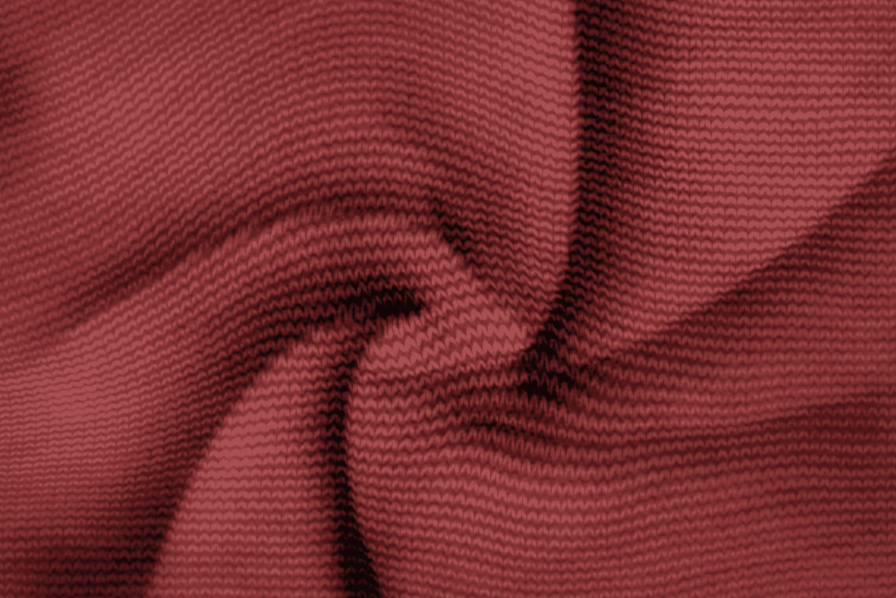
This texture is drawn by a Shadertoy shader. Its source:

```glsl
const float TAU = 6.2831853;

float hash(vec2 p) {
    p = fract(p * vec2(0.1031, 0.1137));
    p += dot(p, p.yx + 33.3);
    return fract((p.x + p.y) * p.x * 7.13);
}

float noise(vec2 p) {
    vec2 i = floor(p), f = fract(p);
    f = f * f * (3.0 - 2.0 * f);
    return mix(mix(hash(i), hash(i + vec2(1, 0)), f.x),
               mix(hash(i + vec2(0, 1)), hash(i + vec2(1, 1)), f.x), f.y);
}

float blob(vec2 p, vec2 center, vec2 radius) {
    vec2 d = (p - center) / radius;
    return exp(-dot(d, d));
}

vec2 bezier(vec2 a, vec2 b, vec2 c, float t) {
    return mix(mix(a, b, t), mix(b, c, t), t);
}

// Signed distance to a curve (positive on its left) and position along it
vec2 curveDistance(vec2 p, vec2 a, vec2 b, vec2 c) {
    const int STEPS = 22;
    float best = 1e5, side = 1.0, along = 0.0;
    vec2 start = a;
    for (int i = 1; i <= STEPS; i++) {
        vec2 end = bezier(a, b, c, float(i) / float(STEPS));
        vec2 e = end - start, w = p - start;
        float h = clamp(dot(w, e) / dot(e, e), 0.0, 1.0);
        float d = length(w - e * h);
        if (d < best) {
            best = d;
            side = e.x * w.y - e.y * w.x < 0.0 ? -1.0 : 1.0;
            along = (float(i - 1) + h) / float(STEPS);
        }
        start = end;
    }
    return vec2(best * side, along);
}

// Fold: soft shadow on the left of the curve, lit ridge on its right
float fold(vec2 p, vec2 a, vec2 b, vec2 c, float width, float depth) {
    vec2 k = curveDistance(p, a, b, c);
    float fade = smoothstep(0.0, 0.2, k.y) * (1.0 - smoothstep(0.82, 1.0, k.y));
    float reach = k.x > 0.0 ? width : 0.014;
    float shadow = exp(-k.x * k.x / (reach * reach));
    float rim = (k.x + 0.06) / 0.045;
    return fade * depth * (0.22 * exp(-rim * rim) - shadow);
}

float folds(vec2 p) {
    float s = 0.0;
    // Right side
    s += fold(p, vec2(0.94, 1.25), vec2(1.055, 0.42), vec2(0.82, 0.375), 0.095, 0.5);
    s += fold(p, vec2(1.65, 0.9), vec2(1.15, 0.31), vec2(0.69, 0.34), 0.09, 0.34);
    s += fold(p, vec2(1.6, 0.38), vec2(0.97, 0.15), vec2(0.69, 0.36), 0.07, 0.2);
    // Left arm and lower sweep
    s += fold(p, vec2(-0.05, 0.33), vec2(0.62, 0.88), vec2(0.83, 0.5), 0.055, 0.32);
    s += fold(p, vec2(0.2, -0.12), vec2(0.36, 0.54), vec2(0.74, 0.5), 0.1, 0.46);
    s += fold(p, vec2(0.69, -0.18), vec2(0.42, 0.46), vec2(0.75, 0.5), 0.05, 0.56);
    // Central knot
    s += fold(p, vec2(0.96, 0.44), vec2(0.78, 0.34), vec2(0.58, 0.37), 0.035, 0.26);
    s += fold(p, vec2(0.58, 0.83), vec2(0.83, 0.74), vec2(0.9, 0.4), 0.075, 0.18);
    s += fold(p, vec2(0.7, 0.72), vec2(0.76, 0.55), vec2(0.95, 0.39), 0.05, 0.26);
    return s;
}

float broadLight(vec2 p) {
    float s = 0.0;
    // Lit swells
    s += 0.26 * blob(p, vec2(0.16, 0.32), vec2(0.22, 0.13));
    s += 0.18 * blob(p, vec2(0.2, 0.8), vec2(0.25, 0.14));
    s += 0.15 * blob(p, vec2(0.85, 0.87), vec2(0.12, 0.18));
    s += 0.2 * blob(p, vec2(1.28, 0.78), vec2(0.2, 0.2));
    s += 0.16 * blob(p, vec2(0.85, 0.17), vec2(0.2, 0.1));
    s += 0.12 * blob(p, vec2(0.42, 0.2), vec2(0.12, 0.15));
    s += 0.1 * blob(p, vec2(1.08, 0.42), vec2(0.12, 0.08));
    // Hollows
    s -= 0.38 * blob(p, vec2(0.1, 0.02), vec2(0.13, 0.1));
    s -= 0.34 * blob(p, vec2(0.0, 0.83), vec2(0.07, 0.12));
    s -= 0.32 * blob(p, vec2(0.69, 0.485), vec2(0.035, 0.022));
    s -= 0.38 * blob(p, vec2(0.63, 0.03), vec2(0.06, 0.18));
    s -= 0.14 * blob(p, vec2(1.06, 0.98), vec2(0.08, 0.2));
    s -= 0.2 * blob(p, vec2(1.48, 0.2), vec2(0.2, 0.14));
    return s;
}

// Interlocked V loops; slope sets how steep the two strands are
float stitch(vec2 q, float slope) {
    float x = abs(fract(q.x) - 0.5);
    float yarn = 0.5 + 0.5 * cos(TAU * (q.y - slope * x));
    float groove = smoothstep(0.0, 0.18, x) * (1.0 - 0.6 * smoothstep(0.36, 0.5, x));
    return yarn * mix(0.5, 1.0, groove);
}

// Rows arch over the upper left, sag at the bottom and turn at the twist
vec2 clothCoord(vec2 p, vec2 center, float relief) {
    vec2 d = p - center;
    float arch = (p.x - 0.58) / 0.34, sag = (p.x - 0.95) / 0.3;
    float lift = 0.15 * exp(-arch * arch) * smoothstep(0.1, 0.9, p.y);
    lift -= 0.07 * exp(-sag * sag) * (1.0 - smoothstep(0.05, 0.5, p.y));
    float angle = 0.45 * exp(-dot(d, d) / 0.035);
    angle += 0.25 * (1.0 - smoothstep(0.1, 0.7, p.x)) * smoothstep(0.1, 0.45, p.y);
    float c = cos(angle), s = sin(angle);
    vec2 q = vec2(c * d.x + s * d.y, c * d.y - s * d.x - lift);
    return q + vec2(0.01, 0.02) * relief + 0.01 * noise(p * 9.0);
}

vec3 woolColor(float v) {
    vec3 c = mix(vec3(0.07, 0.02, 0.02), vec3(0.33, 0.09, 0.10), smoothstep(0.0, 0.35, v));
    c = mix(c, vec3(0.52, 0.20, 0.20), smoothstep(0.3, 0.68, v));
    return mix(c, vec3(0.66, 0.31, 0.32), smoothstep(0.64, 1.0, v));
}

void mainImage(out vec4 fragColor, in vec2 fragCoord) {
    vec2 p = fragCoord / iResolution.y;
    vec2 center = vec2(0.74, 0.46);
    float relief = folds(p);
    float light = max(0.655 + relief + broadLight(p), 0.06);

    // Knit is crisp near the middle and upper right, soft elsewhere
    float focus = 0.45 + 0.55 * max(blob(p, center, vec2(0.5, 0.45)),
                                    blob(p, vec2(1.15, 0.75), vec2(0.4, 0.35)));
    float knot = blob(p, center, vec2(0.25, 0.2));
    vec2 q = clothCoord(p, center, relief);
    float knit = stitch(q / vec2(0.0195, 0.0185), mix(0.55, 0.9, knot));
    light += 0.54 * focus * mix(0.55, 1.0, min(light * 1.4, 1.0)) * (knit - 0.41);

    // Fibre grain and uneven dye
    light += 0.24 * focus * (noise(p * 190.0) - 0.5);
    light += 0.1 * (noise(q * vec2(14.0, 45.0)) - 0.5);
    fragColor = vec4(woolColor(clamp(light, 0.0, 1.0)), 1.0);
}
```
